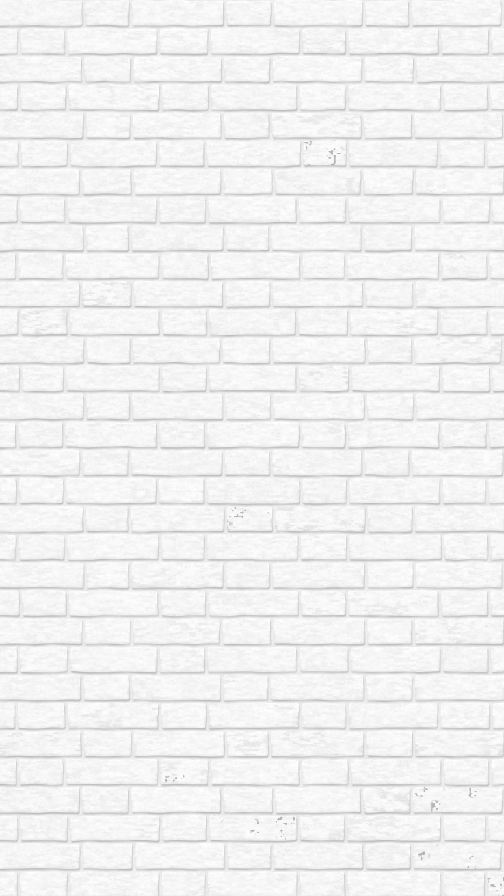
Write a Shadertoy shader that draws this texture.

```glsl
const float COURSES_PER_WIDTH = 17.93;  // one course is one unit tall
const float BOND_PERIOD = 5.0;          // one long brick plus one short brick
const float LONG_BRICK = 3.28;
const float JOINT = 0.12;
const float CORNER = 0.07;

const vec3 PAINT = vec3(0.966);
const vec3 MORTAR = vec3(0.925);
const vec3 SHADOW = vec3(0.75);
const vec3 GRIME = vec3(0.78);
const vec3 CHIP = vec3(0.55);

float hash(vec2 p) {
    vec3 q = fract(p.xyx * vec3(0.1031, 0.1030, 0.0973));
    q += dot(q, q.yzx + 33.33);
    return fract((q.x + q.y) * q.z);
}

float noise(vec2 p) {
    vec2 cell = floor(p), f = fract(p);
    f = f * f * (3.0 - 2.0 * f);
    return mix(mix(hash(cell), hash(cell + vec2(1, 0)), f.x),
               mix(hash(cell + vec2(0, 1)), hash(cell + vec2(1, 1)), f.x), f.y);
}

float fbm(vec2 p) {
    float sum = 0.0, amplitude = 0.5;
    for (int i = 0; i < 4; i++) {
        sum += amplitude * noise(p);
        p = p * 2.03 + 17.1;
        amplitude *= 0.5;
    }
    return sum;
}

// Position of the k-th upright joint, slightly irregular in every course
float jointX(float k, float course) {
    float phase = mod(course, 2.0) < 0.5 ? -0.28 : 2.42;
    float jitter = (hash(vec2(k + 40.0, course + 7.0)) - 0.5) * 0.18;
    return phase + BOND_PERIOD * floor(k * 0.5) + LONG_BRICK * mod(k, 2.0) + jitter;
}

float roundedBox(vec2 p, vec2 halfSize, float radius) {
    vec2 q = abs(p) - halfSize + radius;
    return length(max(q, 0.0)) + min(max(q.x, q.y), 0.0) - radius;
}

float coverage(float d, float blur) {
    return 1.0 - smoothstep(-blur, blur, d);
}

// Painted face: fine grain, thin brush scratches, faint grime on a few bricks
vec3 paintedFace(vec2 p, vec2 id) {
    float tone = (hash(id + 3.7) - 0.5) * 0.008;
    float dirt = smoothstep(0.75, 1.0, hash(id + 21.3));
    float streak = fbm(p * vec2(4.0, 12.0) + id * 5.3);
    float grain = noise(p * vec2(13.0, 17.0)) - 0.5;
    float patchiness = smoothstep(0.4, 0.7, noise(p * vec2(1.6, 2.4) + 51.0));
    float scratch = 1.0 - smoothstep(0.0, 0.04, abs(streak - 0.57));
    float stain = smoothstep(0.4, 0.75, streak);
    vec3 color = PAINT + tone + grain * 0.028 + (0.47 - streak) * 0.07;
    return mix(color, GRIME, patchiness * (scratch * 0.14 + stain * (0.04 + 0.28 * dirt)));
}

// Rare tiny pits, kept to a few bricks
float pits(vec2 p, vec2 id) {
    float chosen = step(0.96, hash(id + 63.1));
    float region = smoothstep(0.62, 0.75, noise(p * 2.2 + 9.0));
    return chosen * region * smoothstep(0.68, 0.85, noise(p * vec2(11.0, 13.0) + 31.0));
}

void mainImage(out vec4 fragColor, in vec2 fragCoord) {
    float pixel = COURSES_PER_WIDTH / iResolution.x;
    vec2 p = vec2(fragCoord.x, iResolution.y - fragCoord.y) * pixel;

    // Uneven hand-laid edges
    vec2 wobble = vec2(noise(p * 2.7), noise(p * vec2(1.6, 3.0) + 80.0)) - 0.5;
    vec2 w = p + wobble * vec2(0.04, 0.05);

    // Find the brick: course and the joints on either side
    float course = floor(w.y);
    float phase = jointX(0.0, course);
    float k = 2.0 * floor((w.x - phase) / BOND_PERIOD);
    if (w.x > jointX(k + 1.0, course)) k += 1.0;
    if (w.x < jointX(k, course)) k -= 1.0;
    else if (w.x > jointX(k + 1.0, course)) k += 1.0;
    float left = jointX(k, course), right = jointX(k + 1.0, course);
    vec2 id = vec2(k + 30.0, course);

    // Brick sits at the upper left of its cell; the joint lies below and right
    vec2 halfSize = 0.5 * vec2(right - left - JOINT, 1.0 - JOINT);
    vec2 local = w - vec2(left, course) - halfSize - vec2(0.01, 0.015);
    float brick = roundedBox(local, halfSize, CORNER);
    float shade = roundedBox(local - vec2(0.025, 0.065), halfSize, CORNER);

    // Mortar with the shade falling from above
    vec3 color = MORTAR + (noise(p * 9.0) - 0.5) * 0.04;
    float depth = 0.5 + 0.7 * noise(p * vec2(2.2, 3.0) + 14.0);
    color = mix(color, SHADOW, coverage(shade, 0.03 + pixel * 0.4) * min(depth, 1.0));

    // Face, with a soft lower edge and bright upper edge
    vec3 face = paintedFace(p, id);
    float rim = smoothstep(-0.11, 0.0, brick);
    face += rim * (local.y > 0.0 ? -0.04 : 0.012);
    face = mix(face, CHIP, 0.6 * pits(p, id));
    color = mix(color, face, coverage(brick, pixel * 0.6));

    fragColor = vec4(clamp(color, 0.0, 1.0), 1.0);
}
```
